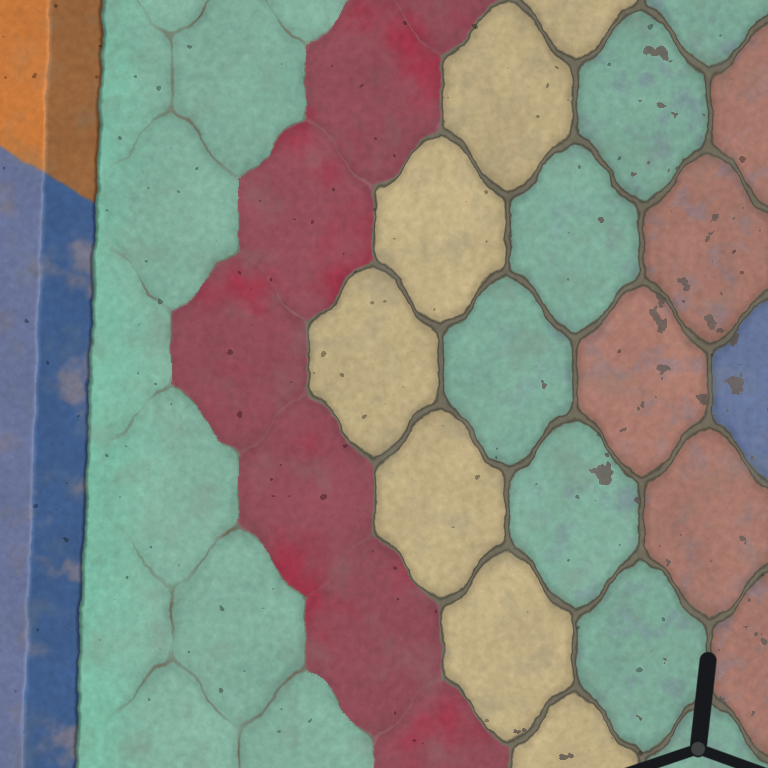
This pattern is drawn by a Shadertoy shader. Its source:

```glsl
#define ORIGIN vec2(0.486, 0.529)
#define TILE_WIDTH 0.175
#define SIDE 0.098
#define TIP 0.081
#define TILT 0.07
#define GROUT 0.0042
#define WEAR 0.9
#define TEAL vec3(0.49, 0.66, 0.59)
#define RED vec3(0.57, 0.31, 0.35)
#define SAND vec3(0.74, 0.67, 0.51)
#define ROSE vec3(0.65, 0.47, 0.42)
#define BLUE vec3(0.40, 0.46, 0.60)

const float PI = 3.14159265;

vec2 hash2(vec2 p) {
    vec3 q = fract(p.xyx * vec3(0.1031, 0.1030, 0.0973));
    q += dot(q, q.yzx + 33.33);
    return fract((q.xx + q.yz) * q.zy);
}

float corner(vec2 cell, vec2 f, vec2 o) {
    return dot(hash2(cell + o) * 2.0 - 1.0, f - o);
}

float gradientNoise(vec2 p) {
    vec2 i = floor(p), f = p - i;
    vec2 u = f * f * f * (f * (f * 6.0 - 15.0) + 10.0);
    return mix(mix(corner(i, f, vec2(0, 0)), corner(i, f, vec2(1, 0)), u.x),
               mix(corner(i, f, vec2(0, 1)), corner(i, f, vec2(1, 1)), u.x), u.y);
}

float fbm(vec2 p) {
    float sum = 0.0, amp = 0.8;
    for (int i = 0; i < 4; i++) {
        sum += amp * gradientNoise(p);
        p = mat2(1.6, 1.2, -1.2, 1.6) * p + 7.3;
        amp *= 0.55;
    }
    return sum;
}

float smoothMax(float a, float b, float k) {
    float h = max(k - abs(a - b), 0.0) / k;
    return max(a, b) + 0.25 * h * h * k;
}

// Upright tile with ogee shoulders that interlock with the next rows
float tileDistance(vec2 p) {
    p = abs(p);
    float t = min(2.0 * p.x / TILE_WIDTH, 1.0);
    float ogee = mix(1.0 - t, 0.5 + 0.5 * cos(PI * t), 0.95) - 0.025 * sin(4.0 * PI * t);
    return smoothMax(p.x - 0.5 * TILE_WIDTH, 0.62 * (p.y - 0.5 * SIDE - TIP * ogee), 0.009);
}

// Distance, chevron band and row of the tile that owns p
vec3 findTile(vec2 p) {
    vec3 best = vec3(1.0, 0.0, 0.0);
    float pitch = SIDE + TIP;
    for (int i = -1; i <= 1; i++) {
        float row = round(p.y / pitch) + float(i);
        float shift = 0.5 * abs(row);
        float band = round(p.x / TILE_WIDTH - shift);
        float d = tileDistance(p - vec2((band + shift) * TILE_WIDTH, row * pitch));
        if (d < best.x) best = vec3(d, band, row);
    }
    return best;
}

vec3 bandColor(float band) {
    if (band < -1.5) return TEAL * 1.04;
    if (band < -0.5) return RED;
    if (band < 0.5) return SAND;
    if (band < 1.5) return TEAL;
    return band < 2.5 ? ROSE : BLUE;
}

float segment(vec2 p, vec2 a, vec2 b) {
    vec2 ab = b - a;
    return length(p - a - ab * clamp(dot(p - a, ab) / dot(ab, ab), 0.0, 1.0));
}

vec3 floorColor(vec2 uv, float px) {
    vec2 p = uv - ORIGIN;
    p.y += TILT * p.x;
    p += 0.006 * vec2(fbm(uv * 32.0), fbm(uv * 32.0 + 50.0));
    vec3 tile = findTile(p);
    float band = tile.y;
    vec2 rnd = hash2(tile.yz + 20.0);
    vec3 col = bandColor(band) * (0.97 + 0.06 * rnd.x);
    if (band == -1.0) col = mix(col, vec3(0.62, 0.22, 0.29), smoothstep(0.0, 0.5, fbm(uv * 7.0 + 3.0)));

    // Bluish stains and clustered chips in the glaze, stronger to the right
    float worn = smoothstep(0.55, 0.85, uv.x) * WEAR * (0.4 + 0.6 * rnd.y);
    worn *= band < 0.5 ? 0.7 : 1.0;
    float stain = smoothstep(0.0, 0.4, fbm(uv * 24.0 + 9.0));
    if (band > 0.5) col = mix(col, vec3(0.47, 0.49, 0.58), 0.55 * stain * worn);
    float limit = mix(0.75, 0.17, worn);
    float flaking = fbm(uv * 27.0 + 13.0 * rnd) + 0.3 * gradientNoise(uv * 9.0);
    float chip = smoothstep(limit, limit + 0.03, flaking);
    col = mix(col, mix(vec3(0.40, 0.36, 0.34), col, 0.15), chip);

    // Joints: mortar with dark rims, faint seams in the red band, broken hairlines at left
    vec3 mortar = vec3(0.43, 0.41, 0.35);
    float halfWidth = GROUT * (1.0 + 0.5 * gradientNoise(uv * 25.0));
    float strength = 0.95;
    if (band < -1.5) {
        halfWidth = 0.0016;
        strength = smoothstep(0.12, 0.22, uv.x) * clamp(0.55 + 1.3 * gradientNoise(uv * 22.0), 0.1, 1.0);
        float plaster = 1.0 - smoothstep(0.11, 0.23, uv.x + 0.06 * fbm(uv * 9.0));
        col = mix(col, vec3(0.46, 0.73, 0.63), 0.7 * plaster);
    } else if (band < -0.5) {
        halfWidth = 0.0012;
        strength = clamp(0.4 + gradientNoise(uv * 15.0), 0.0, 0.7);
        mortar = vec3(0.55, 0.40, 0.41);
    } else {
        float rim = 1.0 - smoothstep(0.0, 0.0022, abs(tile.x + halfWidth - 0.0012));
        mortar *= 1.0 - 0.25 * rim;
    }
    col *= 1.0 - 0.12 * strength * smoothstep(-0.016, -halfWidth, tile.x);
    return mix(col, mortar, strength * smoothstep(-px, px, tile.x + halfWidth));
}

// Raised kerb: lit top, shaded face, orange paint above blue
vec3 kerbColor(vec2 uv, float px) {
    float rough = 0.006 * fbm(uv * 20.0);
    float ridge = uv.x - 0.029 - 0.036 * uv.y + rough;
    float face = smoothstep(-px, px, ridge);
    float paint = smoothstep(-0.004, 0.004, uv.y + 0.62 * uv.x - 0.811 + rough);
    vec3 blue = mix(vec3(0.41, 0.45, 0.59), vec3(0.25, 0.36, 0.53), face);
    vec3 orange = mix(vec3(0.77, 0.47, 0.24), vec3(0.58, 0.39, 0.24), face);
    blue = mix(blue, vec3(0.45, 0.45, 0.52), smoothstep(0.05, 0.45, fbm(uv * 13.0 + 4.0)));
    float glint = 1.0 - smoothstep(0.0, 0.006, abs(ridge));
    return mix(blue, orange, paint) + 0.08 * glint;
}

void mainImage(out vec4 fragColor, in vec2 fragCoord) {
    vec2 uv = fragCoord / iResolution.y;
    float px = 1.0 / iResolution.y;
    float edge = uv.x - 0.098 - 0.037 * uv.y + 0.006 * fbm(uv * 25.0);
    vec3 col = mix(kerbColor(uv, px), floorColor(uv, px), smoothstep(-px, px, edge));
    col *= 1.0 - 0.35 * (1.0 - smoothstep(0.001, 0.006, abs(edge)));

    // Mottling, fine grain, grey dust and small pits
    col *= 1.0 + 0.08 * fbm(uv * 13.0) + 0.11 * fbm(uv * 95.0);
    col = mix(col, vec3(0.50, 0.50, 0.46), 0.22 * smoothstep(0.0, 0.5, fbm(uv * 17.0 + 40.0)));
    col *= 1.0 - 0.3 * smoothstep(0.47, 0.53, gradientNoise(uv * 75.0 + 31.0));

    // Black three-legged stand
    vec2 hub = vec2(0.909, 0.025);
    float rod = segment(uv, hub, vec2(0.922, 0.140)) - 0.011;
    float legs = min(segment(uv, hub, vec2(0.80, -0.012)), segment(uv, hub, vec2(1.0, -0.008))) - 0.007;
    col = mix(vec3(0.09, 0.10, 0.11), col, smoothstep(-px, px, min(rod, legs)));
    col = mix(vec3(0.25, 0.26, 0.26), col, smoothstep(-px, px, length(uv - hub) - 0.009));
    fragColor = vec4(clamp(col, 0.0, 1.0), 1.0);
}
```
